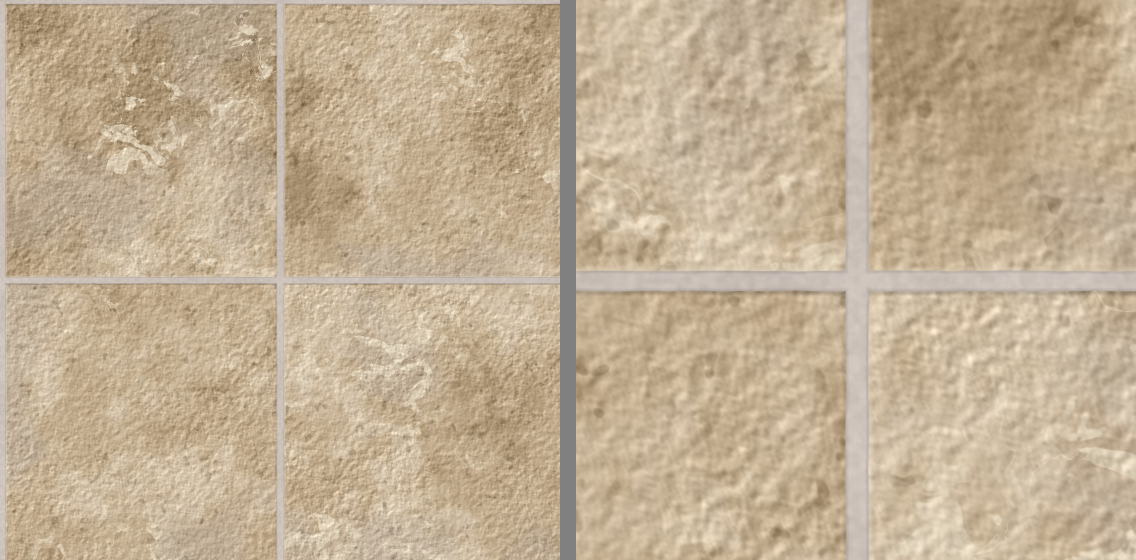
Left: the whole. Right: its middle third, enlarged.
This texture is drawn by a WebGL 2 fragment shader. Its source:

```glsl
#version 300 es
precision highp float;
// Two by two square travertine tiles, embossed and mottled, with pale grey grout.

#define ORIGIN vec2(0.0035, 0.0015)     // centre of first joints, from top left
#define PITCH vec2(0.4972, 0.4991)      // joint spacing
#define HALF_JOINT vec2(0.0068, 0.0060) // half joint widths
#define RELIEF 0.34                     // strength of the embossed grain
#define GRAIN_SCALE 115.0
#define FLECK_SCALE 30.0
#define MOTTLE 1.5

uniform vec2 u_resolution;
out vec4 fragColor;

const vec3 BROWN = vec3(0.65, 0.56, 0.43);
const vec3 TAN   = vec3(0.76, 0.675, 0.555);
const vec3 PALE  = vec3(0.83, 0.765, 0.665);
const vec3 CREAM = vec3(0.89, 0.84, 0.745);
const vec3 GREY  = vec3(0.73, 0.67, 0.60);
const vec3 GROUT = vec3(0.80, 0.76, 0.73);

float hash(vec2 p) {
  vec3 q = fract(p.xyx * vec3(0.1031, 0.1030, 0.0973));
  q += dot(q, q.yzx + 33.33);
  return fract((q.x + q.y) * q.z);
}

float noise(vec2 p) {
  vec2 i = floor(p), f = fract(p);
  f = f * f * (3.0 - 2.0 * f);
  return mix(mix(hash(i), hash(i + vec2(1, 0)), f.x),
             mix(hash(i + vec2(0, 1)), hash(i + vec2(1, 1)), f.x), f.y);
}

// Fractal noise, normalised to 0..1
float fbm(vec2 p, int octaves) {
  float sum = 0.0, total = 0.0, amp = 0.5;
  for (int i = 0; i < octaves; i++) {
    sum += amp * noise(p);
    total += amp;
    amp *= 0.55;
    p = mat2(0.8, 0.6, -0.6, 0.8) * p * 2.03 + 7.1;
  }
  return sum / total;
}

// Slope of the surface towards a light at the upper left
float emboss(vec2 p) {
  vec2 toLight = vec2(-0.0013, -0.0013);
  return fbm((p - toLight) * GRAIN_SCALE, 3) - fbm((p + toLight) * GRAIN_SCALE, 3);
}

vec3 stone(vec2 p, vec2 cell, vec2 local) {
  p += cell * vec2(17.3, 11.7) + 3.0;
  vec2 warp = vec2(fbm(p * 14.0, 3), fbm(p * 14.0 + 40.0, 3)) - 0.5;

  // Broad tone: the upper tiles darken towards their top edge
  float gradient = mix(0.40 * local.y - 0.30, 0.10 * local.y - 0.04, cell.y);
  gradient += 0.06 * cell.x - 0.10 * (1.0 - local.x) * (1.0 - cell.x) * (1.0 - cell.y);
  float tone = 0.52 + gradient + MOTTLE * (fbm(p * 5.0 + warp, 4) - 0.5)
             + 0.75 * (fbm(p * 24.0 + warp, 4) - 0.5);
  vec3 color = mix(BROWN, TAN, smoothstep(-0.05, 0.48, tone));
  color = mix(color, PALE, smoothstep(0.45, 0.95, tone));
  color = mix(color, GREY, 0.55 * smoothstep(0.52, 0.72, fbm(p * 6.0 + 60.0, 3)));

  // Cream chips and thin veins gathered in clusters
  float cluster = smoothstep(0.46, 0.68, fbm(p * 6.5 + 21.0, 3));
  vec2 q = mat2(0.8, 0.5, -0.6, 1.0) * p * FLECK_SCALE + warp * 3.0;
  float chip = smoothstep(0.61, 0.68, fbm(q, 4));
  float ridge = abs(fbm(q * 0.7 + 90.0, 4) - 0.5);
  float vein = (1.0 - smoothstep(0.004, 0.022, ridge)) * smoothstep(0.48, 0.62, noise(q * 0.9));
  color = mix(color, CREAM, cluster * max(0.8 * chip, 0.55 * vein));

  // Rough pressed surface, with small pits
  float rough = 0.65 + 0.7 * fbm(p * 9.0 + 70.0, 2);
  color += RELIEF * rough * emboss(p);
  color -= 0.10 * smoothstep(0.73, 0.85, fbm(p * 75.0, 2));
  return color;
}

void main() {
  vec2 p = gl_FragCoord.xy / u_resolution;
  p.y = 1.0 - p.y; // measure down from the top
  float aa = 0.8 / min(u_resolution.x, u_resolution.y);

  // Tile index, position in the tile and signed offset from the nearest joints
  vec2 grid = (p - ORIGIN) / PITCH;
  vec2 cell = clamp(floor(grid), 0.0, 1.0);
  vec2 joint = clamp(floor(grid + 0.5), 0.0, 1.0);
  vec2 offset = p - ORIGIN - joint * PITCH;
  vec2 wobble = vec2(noise(p.yx * 90.0), noise(p * 90.0 + 31.0)) - 0.5;
  vec2 edge = abs(offset) - HALF_JOINT + 0.0008 * wobble;
  float d = min(edge.x, edge.y);

  vec3 tile = stone(p, cell, clamp(grid - cell, 0.0, 1.0));

  // Worn rims: dark under the cross joint, light on the other sides
  vec2 rim = 1.0 - smoothstep(vec2(0.0008), vec2(0.0035), edge);
  float worn = 0.5 + 0.5 * noise(p * 60.0);
  float lit = max(rim.x * step(0.0, offset.x), rim.y * step(offset.y, 0.0));
  tile = mix(tile, CREAM, 0.5 * worn * lit);
  tile *= 1.0 - 0.20 * worn * rim.y * step(0.0, offset.y);
  tile *= 1.0 - 0.08 * worn * rim.x * step(offset.x, 0.0);

  // Sandy grout, shaded where it meets the tiles
  vec3 grout = GROUT + 0.07 * (fbm(p * 210.0, 2) - 0.5) + 0.04 * (fbm(p * 18.0, 2) - 0.5);
  grout *= 1.0 - 0.10 * smoothstep(-0.0025, 0.0, d);

  fragColor = vec4(mix(grout, tile, smoothstep(-aa, aa, d)), 1.0);
}
```
